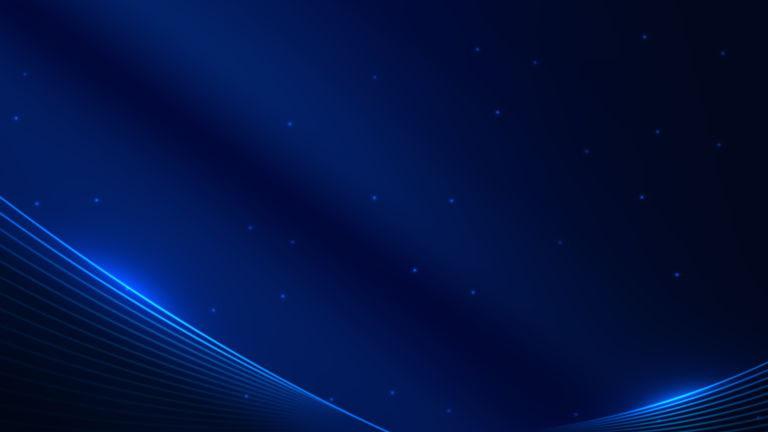
Reproduce this background procedurally as a Shadertoy shader.

```glsl
// Deep blue diagonal light bands with two fans of glowing curves and scattered sparks.

vec2 hash2(vec2 cell) {
    vec2 h = vec2(dot(cell, vec2(127.1, 311.7)), dot(cell, vec2(269.5, 183.3)));
    return fract(sin(h) * 4375.85);
}

// Soft stroke; its width never drops below about one pixel.
float stroke(float dist, float width) {
    float w = max(width, 0.8 / iResolution.y);
    return exp(-dist * dist / (w * w)) * width / w;
}

// Streak of light lying along a unit direction, fainter below it.
float streak(vec2 q, vec2 dir, vec2 size) {
    float along = dot(q, dir) / size.x;
    float across = dot(q, vec2(-dir.y, dir.x)) / size.y;
    return exp(-along * along - abs(across) * (across < 0.0 ? 1.8 : 1.0));
}

vec3 backdrop(vec2 p) {
    // Signed distance from the dark diagonal valley
    float d = (p.y + 0.74 * p.x - 1.04) / 1.244;
    float upper = smoothstep(-0.02, 0.17, d) * (1.0 - 0.75 * smoothstep(0.14, 0.5, d));
    float lower = 0.75 * smoothstep(0.0, 0.2, -d);
    float light = (upper + lower) * (1.0 - 0.4 * smoothstep(0.5, 1.25, p.x));
    light += 0.035 * sin(d * 19.0 + sin(p.x * 3.0)) + 0.02 * sin(d * 41.0 - p.x * 2.0);
    vec3 col = mix(vec3(0.004, 0.03, 0.225), vec3(0.008, 0.135, 0.41), clamp(light, 0.0, 1.0));
    // Fade to near black on the right, strongest in the upper corner
    float shade = smoothstep(0.8, 1.8, p.x + 0.25 * (p.y - 0.5));
    return mix(col, vec3(0.004, 0.03, 0.115), shade);
}

// One jittered spark in most cells of a coarse grid
float sparks(vec2 p) {
    float sum = 0.0;
    vec2 cell = floor(p / 0.2);
    for (int y = -1; y <= 1; y++)
    for (int x = -1; x <= 1; x++) {
        vec2 c = cell + vec2(x, y);
        vec2 h = hash2(c);
        float r = length(p - (c + 0.1 + 0.8 * h) * 0.2);
        float lit = step(0.3, hash2(c + 37.0).x) * (0.35 + 0.65 * h.y);
        sum += lit * (stroke(r, 0.0035) + 0.15 * exp(-r * r / 0.00006));
    }
    return sum;
}

void mainImage(out vec4 fragColor, in vec2 fragCoord) {
    vec2 p = fragCoord / iResolution.y;
    p.x += 0.5 * (16.0 / 9.0 - iResolution.x / iResolution.y);
    vec3 col = backdrop(p);

    // Left fan: a falling curve whose copies spread apart toward the left edge
    float leftTop = 0.544 - 0.755 * p.x + 0.166 * p.x * p.x;
    float leftSlope = -0.755 + 0.332 * p.x;
    float depth = leftTop - p.y;
    col *= 1.0 - 0.6 * smoothstep(0.0, 0.2, depth) * (1.0 - smoothstep(0.6, 0.95, p.x));
    col *= 1.0 - 0.4 * smoothstep(0.2, 0.5, depth);

    // Right fan: a rising curve with copies opening toward the right edge
    float u = max(p.x - 1.2, 0.0);
    float rightTop = 0.1 * u + 0.31 * u * u;
    float rightSlope = 0.1 + 0.62 * u;
    col *= 1.0 - 0.35 * smoothstep(0.0, 0.03, rightTop - p.y);

    // Glows resting on both curves
    vec2 leftDir = normalize(vec2(1.0, -0.655));
    vec2 leftGlow = p - vec2(0.3, 0.335);
    col += vec3(0.01, 0.18, 0.55) * streak(leftGlow, leftDir, vec2(0.13, 0.035));
    col += vec3(0.0, 0.05, 0.2) * streak(leftGlow, leftDir, vec2(0.25, 0.09));
    vec2 rightDir = normalize(vec2(1.0, 0.3));
    vec2 rightGlow = p - vec2(1.565, 0.076);
    col += vec3(0.03, 0.32, 0.65) * streak(rightGlow, rightDir, vec2(0.085, 0.018));
    col += vec3(0.0, 0.06, 0.25) * streak(rightGlow, rightDir, vec2(0.2, 0.06));

    // Lines of the left fan, dimmer with each step down
    float spread = max(1.0 - p.x / 0.85, 0.0);
    float peak = exp(-pow((p.x - 0.4) / 0.22, 2.0));
    for (int i = 0; i < 16; i++) {
        float k = float(i);
        float dist = (depth - k * 0.037 * spread) / sqrt(1.0 + leftSlope * leftSlope);
        float gain = i < 2 ? 0.75 - 0.1 * k : 0.3 * exp(-0.22 * (k - 2.0));
        gain *= i == 0 ? 1.0 : 1.0 - smoothstep(0.6, 0.85, p.x);
        vec3 tint = mix(vec3(0.04, 0.4, 0.75), vec3(0.12, 0.8, 0.95), peak);
        col += tint * gain * stroke(dist, 0.0026);
    }

    // Lines of the right fan
    float fade = smoothstep(0.02, 0.35, u);
    float rightPeak = exp(-pow((p.x - 1.57) / 0.1, 2.0));
    for (int i = 0; i < 11; i++) {
        float k = float(i);
        float dist = (p.y - rightTop + k * 0.031 * u) / sqrt(1.0 + rightSlope * rightSlope);
        vec3 tint = mix(vec3(0.03, 0.33, 0.6), vec3(0.1, 0.65, 0.9), rightPeak);
        col += tint * fade * 0.75 * exp(-0.1 * k) * stroke(dist, 0.0024);
    }

    col += vec3(0.03, 0.24, 0.65) * sparks(p);
    fragColor = vec4(clamp(col, 0.0, 1.0), 1.0);
}
```
